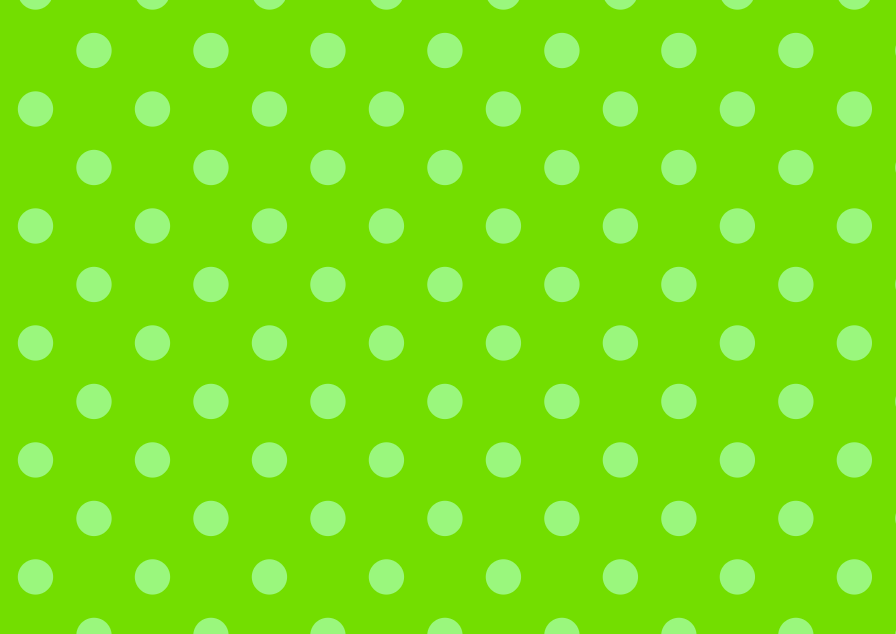
Write a Shadertoy shader that draws this pattern.

```glsl
// Staggered pale green polka dots on a flat bright green ground.

// Lengths are fractions of the canvas width.
const float DOT_PERIOD = 0.13056;
const float DOT_RADIUS = 0.0197;
const vec2 FIRST_DOT = vec2(0.0396, 0.0637);
const vec3 GROUND_COLOR = vec3(0.45, 0.87, 0.0);
const vec3 DOT_COLOR = vec3(0.605, 0.97, 0.49);

// Distance to the nearest point of a square lattice.
float latticeDistance(vec2 p) {
    vec2 cell = p / DOT_PERIOD;
    return length(fract(cell + 0.5) - 0.5) * DOT_PERIOD;
}

// Signed distance to the dots: two lattices, half a period apart.
float dotsDistance(vec2 p) {
    float mainDots = latticeDistance(p);
    float offsetDots = latticeDistance(p - 0.5 * DOT_PERIOD);
    return min(mainDots, offsetDots) - DOT_RADIUS;
}

void mainImage(out vec4 fragColor, in vec2 fragCoord) {
    float pixel = 1.0 / iResolution.x;
    vec2 p = fragCoord * pixel - FIRST_DOT;

    // Blend across one pixel at the dot edge.
    float coverage = clamp(0.5 - dotsDistance(p) / pixel, 0.0, 1.0);
    fragColor = vec4(mix(GROUND_COLOR, DOT_COLOR, coverage), 1.0);
}
```
